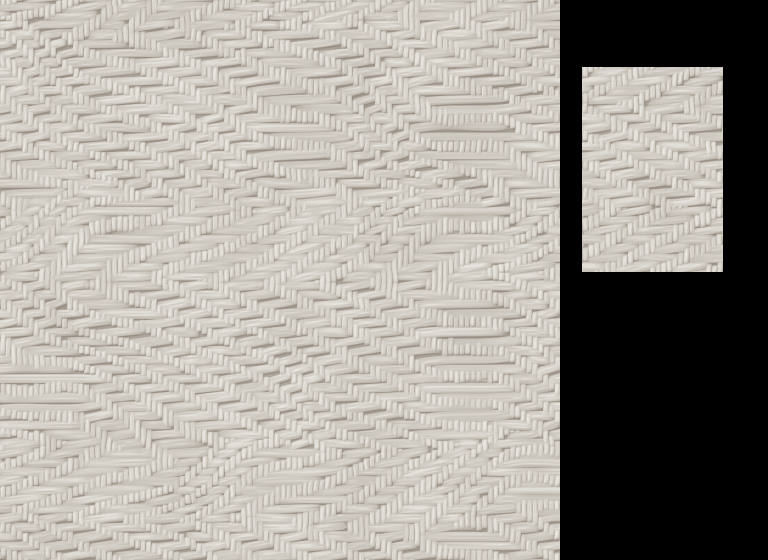
A Shadertoy shader for this texture:

```glsl
// Pale straw twill with drifting chevrons: a square panel and a small swatch on black.

const float UNITS = 560.0;          // design units per canvas height
const float REPEAT = 56.0;          // horizontal twill repeat
const float RISE = 28.0;            // vertical twill repeat
const float ROW = 9.3;              // weft spacing
const float COLUMN = 5.6;           // warp spacing
const vec3 CREVICE = vec3(0.60, 0.56, 0.52);
const vec3 STRAW = vec3(0.79, 0.77, 0.735);
const vec3 SHEEN = vec3(0.91, 0.90, 0.88);

float hash(vec2 p) {
    return fract(sin(dot(p, vec2(12.9898, 78.233))) * 43758.5453);
}

float noise(vec2 p) {
    vec2 i = floor(p), f = fract(p);
    f = f * f * (3.0 - 2.0 * f);
    return mix(mix(hash(i), hash(i + vec2(1, 0)), f.x),
               mix(hash(i + vec2(0, 1)), hash(i + vec2(1, 1)), f.x), f.y);
}

// Rounded cross-section of a strand, zero outside -1..1
float roundProfile(float d) {
    return sqrt(max(1.0 - d * d, 0.0));
}

// Taper toward the ends of a float
float taper(float d) {
    d *= d;
    return max(1.0 - d * d, 0.0);
}

// Twill phase; chevron = (period, share of falling diagonals, start, wobble)
float twillPhase(vec2 p, vec4 chevron) {
    float y = p.y + chevron.w * (noise(p / 85.0) - 0.5);
    float t = (y - chevron.z) / chevron.x;
    float k = fract(t), share = chevron.y;
    float zigzag = min(k, 2.0 * share - k) + floor(t) * (2.0 * share - 1.0);
    return p.x / REPEAT + zigzag * chevron.x / RISE;
}

// Long horizontal strands, slightly slanted and overlapping
float weftHeight(vec2 p, vec4 chevron) {
    float height = 0.0;
    float nearest = floor(p.y / ROW);
    for (int k = -1; k <= 1; k++) {
        float row = nearest + float(k);
        float rowY = (row + 0.5) * ROW;
        float phase = twillPhase(vec2(p.x, rowY), chevron) + 0.12 * (hash(vec2(row, 3.0)) - 0.5);
        vec2 id = vec2(floor(phase), row);
        float along = (fract(phase) - 0.5) * REPEAT;
        float slant = mix(-0.04, 0.20, hash(id + 7.1));
        float across = p.y - rowY - slant * along;
        float halfLength = mix(19.0, 29.0, hash(id + 2.3));
        float halfWidth = mix(4.2, 5.8, hash(id + 5.7));
        float fibre = noise(vec2(along / 15.0, across / 1.7) + 31.0 * hash(id));
        float strand = roundProfile(across / halfWidth) * taper(along / halfLength);
        height = max(height, strand * (0.66 + 0.40 * fibre) * mix(0.85, 1.08, hash(id + 9.4)));
    }
    return height;
}

// Short upright strands stepping along the diagonals
float warpHeight(vec2 p, vec4 chevron) {
    p.x += 1.6 * (noise(p / vec2(40.0, 14.0)) - 0.5);
    float column = floor(p.x / COLUMN);
    float centre = (column + 0.5) * COLUMN;
    float phase = twillPhase(vec2(centre, p.y), chevron) + 0.5;
    vec2 id = vec2(column, floor(phase));
    float along = (fract(phase) - 0.5) * RISE + 3.0 * (hash(id + 4.2) - 0.5);
    float across = p.x - centre;
    float halfLength = mix(6.0, 9.5, hash(id + 1.9));
    float fibre = noise(vec2(across / 1.5, along / 9.0) + 23.0 * hash(id));
    float strand = roundProfile(across / (COLUMN * 0.52)) * taper(along / halfLength);
    return strand * (0.82 + 0.30 * fibre) * mix(0.85, 1.1, hash(id + 6.6));
}

float weaveHeight(vec2 p, vec4 chevron) {
    return max(weftHeight(p, chevron), warpHeight(p, chevron));
}

// Light falls from the upper left
vec3 weaveColor(vec2 p, vec4 chevron) {
    float height = weaveHeight(p, chevron);
    float slope = height - weaveHeight(p + vec2(-1.1, 1.3), chevron);
    float tone = 0.19 + 0.58 * height + 0.38 * slope + 0.10 * (noise(p / 60.0) - 0.5);
    vec3 color = mix(CREVICE, STRAW, smoothstep(0.0, 0.48, tone));
    return mix(color, SHEEN, smoothstep(0.42, 0.98, tone));
}

// Soft-edged rectangle mask
float boxMask(vec2 p, vec2 low, vec2 high, float blur) {
    vec2 d = abs(p - 0.5 * (low + high)) - 0.5 * (high - low);
    return 1.0 - smoothstep(-0.5 * blur, 0.5 * blur, max(d.x, d.y));
}

void mainImage(out vec4 fragColor, in vec2 fragCoord) {
    float pixel = UNITS / iResolution.y;
    vec2 p = fragCoord * pixel;
    float panel = boxMask(p, vec2(-20.0), vec2(UNITS, UNITS + 20.0), pixel);
    float swatch = boxMask(p, vec2(582.0, 288.0), vec2(723.0, 493.0), pixel);
    vec4 chevron = p.x < UNITS + 10.0 ? vec4(250.0, 0.70, 110.0, 46.0)
                                    : vec4(170.0, 0.62, 350.0, 8.0);
    vec3 color = vec3(0.0);
    if (panel + swatch > 0.0) {
        // Average a 2 by 2 grid of samples
        for (int i = 0; i < 4; i++) {
            vec2 offset = vec2(i % 2, i / 2) * 0.5 - 0.25;
            color += 0.25 * weaveColor(p + offset * pixel, chevron);
        }
    }
    fragColor = vec4(color * max(panel, swatch), 1.0);
}
```
